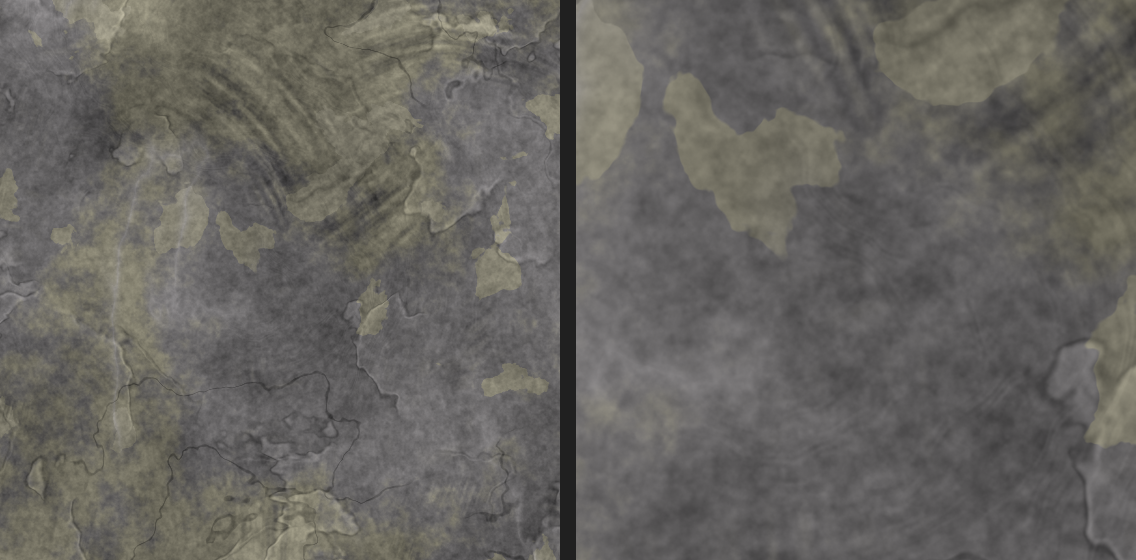
Left, the full canvas; right, a detail of the centre.
Reproduce this texture procedurally as a three.js fragment shader.

```glsl
// Troweled plaster wall: grey and olive washes, combed ridges, lapped edges and cracks.
varying vec2 vUv;

float hash(vec2 p) {
  vec3 q = fract(p.xyx * 0.1031);
  q += dot(q, q.yzx + 33.33);
  return fract((q.x + q.y) * q.z);
}

float noise(vec2 p) {
  vec2 cell = floor(p), f = fract(p);
  f = f * f * (3.0 - 2.0 * f);
  return mix(mix(hash(cell), hash(cell + vec2(1, 0)), f.x),
             mix(hash(cell + vec2(0, 1)), hash(cell + vec2(1, 1)), f.x), f.y);
}

float fbm(vec2 p) {
  float sum = 0.0, amplitude = 0.5;
  for (int i = 0; i < 6; i++) {
    sum += amplitude * noise(p);
    p = mat2(1.6, 1.2, -1.2, 1.6) * p + 17.3;
    amplitude *= 0.5;
  }
  return sum;
}

mat2 rotation(float angle) {
  float c = cos(angle), s = sin(angle);
  return mat2(c, -s, s, c);
}

// Soft round spot, 1 at its centre
float blob(vec2 p, vec2 centre, float radius) {
  vec2 d = (p - centre) / radius;
  return exp(-dot(d, d));
}

// Bent, comb-like trowel marks inside a ragged patch: x = relief, y = coverage
vec2 trowelMarks(vec2 p, vec2 centre, vec2 size, float angle, float bend) {
  vec2 d = rotation(angle) * (p - centre);
  d.y += bend * d.x * d.x + 0.02 * (fbm(p * 9.0) - 0.5);
  vec2 e = d / size;
  float ragged = fbm(p * 13.0 + centre * 40.0) - 0.5;
  float coverage = smoothstep(0.15, 0.75, exp(-dot(e, e)) + ragged * 1.5);
  float ridges = noise(vec2(d.x * 9.0, d.y * 105.0) + 50.0) * 0.7
               + noise(vec2(d.x * 25.0, d.y * 210.0) + 90.0) * 0.3;
  return vec2(ridges - 0.5, 1.0) * coverage;
}

void main() {
  vec2 p = vUv;
  vec2 warped = p + 0.16 * (vec2(fbm(p * 3.0 + 4.0), fbm(p * 3.0 + 31.0)) - 0.5);
  float mottle = fbm(p * 26.0 + 8.0) - 0.5;
  float grit = fbm(p * 110.0 + 3.0) - 0.5;

  // Broad washes of olive over grey, scumbled by the rough surface
  float wash = fbm(warped * 3.2 + 12.0) - 0.04;
  wash += 0.20 * blob(warped, vec2(0.16, 0.38), 0.24);
  wash += 0.19 * blob(warped, vec2(0.58, 0.92), 0.19);
  wash += 0.18 * blob(warped, vec2(0.80, 0.60), 0.14);
  wash += 0.16 * blob(warped, vec2(0.42, 0.03), 0.17);
  wash -= 0.16 * blob(warped, vec2(0.85, 0.22), 0.27);
  wash -= 0.14 * blob(warped, vec2(0.08, 0.82), 0.18);
  wash -= 0.12 * blob(warped, vec2(0.47, 0.55), 0.15);
  float olive = smoothstep(0.41, 0.63, wash + mottle * 0.35 + grit * 0.15);

  // Cloudy tone, fine brushing and grain
  float tone = (fbm(warped * 4.0 + 60.0) - 0.5) * 0.30;
  tone += mottle * 0.13 + grit * 0.16;
  vec2 brushed = rotation(0.75 + 1.6 * fbm(p * 2.0)) * p;
  tone += (noise(brushed * vec2(22.0, 170.0)) - 0.5) * 0.035;
  tone += (noise(p * 300.0) - 0.5) * 0.035;

  // Thin overlapping coats with broken, raised edges
  for (int i = 0; i < 3; i++) {
    float k = float(i);
    float height = fbm(warped * (2.3 + 0.5 * k) + 23.7 * k + 5.0) - 0.53;
    float worn = smoothstep(0.46, 0.62, fbm(p * 6.0 + 41.0 * k));
    float coat = smoothstep(-0.004, 0.006, height) * exp(-max(height, 0.0) * 14.0);
    tone += (coat - 0.3) * mix(0.015, 0.055, worn) * (k == 1.0 ? -1.0 : 1.0);
    tone -= 0.07 * worn * exp(-pow((height + 0.004) / 0.005, 2.0));
    tone += 0.06 * worn * exp(-pow((height - 0.008) / 0.006, 2.0));
  }

  // Combed ridges: olive on the crests, grey in the grooves
  vec2 marks = trowelMarks(p, vec2(0.75, 0.94), vec2(0.17, 0.09), 0.15, 1.6);
  marks += trowelMarks(p, vec2(0.49, 0.79), vec2(0.18, 0.11), -0.85, 1.2);
  marks += trowelMarks(p, vec2(0.67, 0.65), vec2(0.12, 0.07), 0.65, -0.8);
  marks += trowelMarks(p, vec2(0.47, 0.06), vec2(0.08, 0.10), 1.55, 0.3);
  tone += marks.x * 0.24;
  olive = clamp(olive + marks.x * 0.9 + marks.y * 0.08, 0.0, 1.0);

  // Small scraped flakes of pale plaster
  float flake = fbm(warped * 9.0 + 77.0) + 0.12 * blob(p, vec2(0.52, 0.60), 0.13);
  flake = smoothstep(0.685, 0.70, flake);
  olive = mix(olive, 0.9, flake);
  tone += flake * 0.06;

  // Hairline cracks and soft pale veins
  float crack = abs(fbm(warped * 2.6 + 91.0) - 0.49);
  float cracked = smoothstep(0.50, 0.60, fbm(p * 4.0 + 15.0));
  tone -= 0.10 * cracked * (1.0 - smoothstep(0.001, 0.006, crack));
  float vein = abs(fbm(warped * vec2(2.6, 1.3) + 140.0) - 0.5);
  float veined = smoothstep(0.50, 0.66, fbm(p * 3.0 + 66.0));
  vein = veined * exp(-vein * 75.0);
  tone += vein * 0.09;
  olive *= 1.0 - 0.7 * vein;

  vec3 greyPlaster = vec3(0.420, 0.412, 0.415);
  vec3 olivePlaster = vec3(0.458, 0.446, 0.386);
  vec3 colour = mix(greyPlaster, olivePlaster, olive);
  gl_FragColor = vec4(colour * (1.0 + tone * 2.2), 1.0);
}
```
